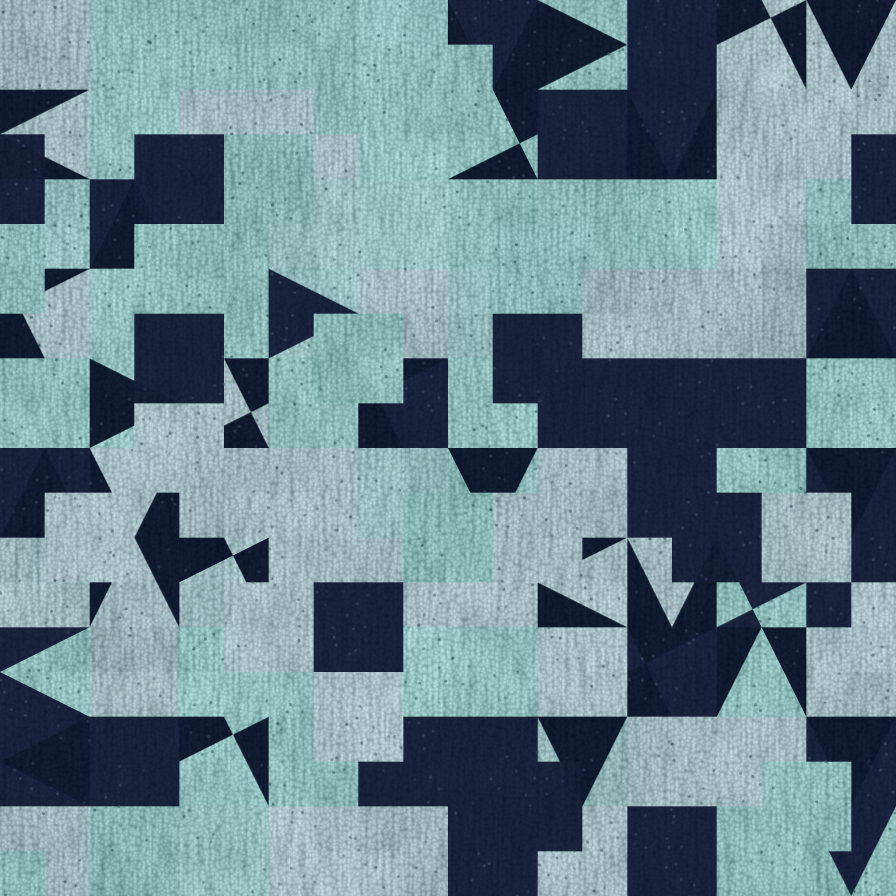
Write a Shadertoy shader that draws this pattern.

```glsl
vec3 hash3(vec2 p) {
    vec3 k = vec3(dot(p, vec2(127.1, 311.7)), dot(p, vec2(269.5, 183.3)), dot(p, vec2(419.2, 371.9)));
    return fract(sin(k) * 43758.545);
}

// Distance to the nearest scattered point, roughly 0 to 1
float cellular(vec2 p) {
    vec2 id = floor(p), f = fract(p);
    float nearest = 2.0;
    for (int y = -1; y <= 1; y++)
    for (int x = -1; x <= 1; x++) {
        vec2 o = vec2(x, y);
        nearest = min(nearest, length(o + hash3(id + o).xy - f));
    }
    return nearest;
}

// Cubing modulo a prime shuffles the tiles while keeping the dark share steady
float tileRank(vec2 id) {
    float k = id.x + 10.0 * id.y + 1.0;
    return mod(29.0 * mod(k * k * k, 101.0), 101.0) / 101.0;
}

// Flat colour in rgb, darkness in alpha
vec4 patchwork(vec2 p) {
    vec2 id = clamp(floor(p), 0.0, 9.0), q = p - id;
    vec3 tile = hash3(id + 3.0);
    bool dark = tileRank(id) < 0.26;
    float tint = tile.y, deep = 0.0;

    // Wedges in four directions, swapping light and dark
    vec3 wedge = hash3(id + 57.0);
    if (wedge.x < 0.34) {
        if (wedge.y < 0.5) q = 1.0 - q;
        if (fract(wedge.y * 2.0) < 0.5) q = vec2(q.y, 1.0 - q.x);
        bool inside = 2.0 * abs(q.x - 0.5) < q.y;
        if (wedge.z < 0.35) inside = !inside;
        else if (wedge.z < 0.75) inside = (q.y < 0.5 * q.x) != (q.x > 1.0 - 0.5 * q.y);
        if (inside) {
            deep = 1.0;
            if (!dark || tile.z < 0.5) dark = !dark;
        }
    }

    // Squares set half a tile aside
    vec3 square = hash3(floor(p + 0.5) + 91.0);
    if (square.x < 0.2) {
        dark = square.y < 0.34;
        tint = square.z;
        deep *= 0.6;
    }

    vec3 paper = mix(vec3(0.535, 0.72, 0.715), vec3(0.61, 0.705, 0.73), smoothstep(0.42, 0.62, tint));
    paper += 0.05 * (square.z - 0.5) + 0.04 * (tile.z - 0.5);
    vec3 navy = mix(vec3(0.09, 0.13, 0.225), vec3(0.06, 0.10, 0.18), deep);
    return dark ? vec4(navy, 1.0) : vec4(paper, 0.0);
}

void mainImage(out vec4 fragColor, in vec2 fragCoord) {
    vec2 uv = fragCoord / iResolution.xy;

    // Average a small footprint for smooth edges
    vec4 base = vec4(0.0);
    for (int y = -1; y <= 1; y++)
    for (int x = -1; x <= 1; x++)
        base += patchwork(10.0 * (uv + vec2(x, y) * 0.45 / iResolution.xy)) / 9.0;

    // Woven surface: fine grain, upright threads, soft blotches
    float grain = 0.45 - cellular(uv * 230.0);
    float threads = 0.45 - cellular(uv * vec2(210.0, 20.0) + 31.0);
    float blotch = 0.45 - cellular(uv * 16.0 + 73.0);
    float ribs = sin(uv.x * 790.0 + 2.0 * sin(uv.x * 53.0) + 0.8 * sin(uv.y * 21.0));
    float weave = 0.19 * grain + 0.15 * threads + 0.05 * blotch + 0.012 * ribs;
    vec3 color = base.rgb + weave * mix(1.0, 0.18, base.a);

    // Sparse specks: dark on paper, pale on navy
    float speck = smoothstep(0.12, 0.04, cellular(uv * 48.0 + 19.0));
    speck *= smoothstep(-0.05, 0.2, blotch);
    color += speck * mix(vec3(-0.22), vec3(0.09, 0.11, 0.12), base.a);

    fragColor = vec4(clamp(color, 0.0, 1.0), 1.0);
}
```
